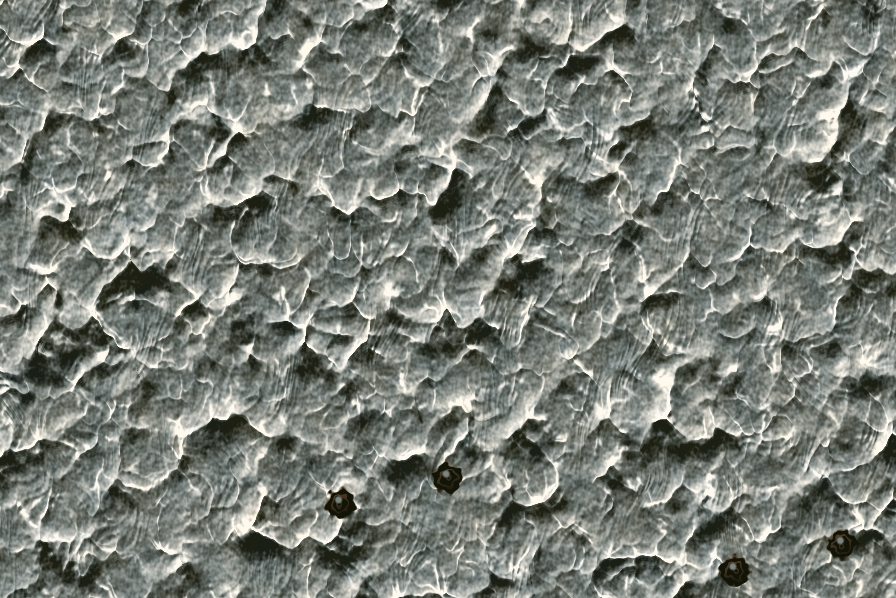
This texture is drawn by a Shadertoy shader. Its source:

```glsl
const vec2  DENT_COUNT = vec2(13.5, 11.0);  // dents per canvas height
const float FOLD_SCALE = 1.9;               // small folds per dent
const float FOLD_HEIGHT = 0.36;
const float TAPER = 0.65;                   // how pointed the dents hang
const float MAX_BLEND = 0.75;               // how far ridges melt away
const vec2  LIGHT_DIR = vec2(-0.39, 0.92);
const float LIGHT_GAIN = 0.42;
const float SHADOW_SLOPE = 0.45;
const float SHADOW_DEPTH = 0.13;
const float RIM_WIDTH = 0.15;
const float RIM_GAIN = 0.52;
const float GRAIN_GAIN = 0.18;
const float BASE_TONE = 0.46;
const float DARKEST_TONE = 0.11;
const float BOLT_RADIUS = 0.027;
const int   BOLT_COUNT = 4;
const vec3  SHADOW_COLOR = vec3(0.07, 0.08, 0.03);
const vec3  PLASTER_COLOR = vec3(0.49, 0.52, 0.50);
const vec3  CREAM_COLOR = vec3(1.00, 0.98, 0.94);
const vec3  RUST_COLOR = vec3(0.36, 0.27, 0.18);

vec3 hash3(vec2 cell) {
    uvec3 v = uvec3(ivec3(ivec2(cell), 7)) * 1664525u + 1013904223u;
    v.x += v.y * v.z; v.y += v.z * v.x; v.z += v.x * v.y;
    v ^= v >> 16u;
    v.x += v.y * v.z; v.y += v.z * v.x; v.z += v.x * v.y;
    return vec3(v) / float(0xffffffffu);
}

float cornerSlope(vec2 cell, vec2 offset) {
    return dot(2.0 * hash3(cell).xy - 1.0, offset);
}

float gradientNoise(vec2 p) {
    vec2 i = floor(p), f = p - i;
    vec2 u = f * f * f * (f * (f * 6.0 - 15.0) + 10.0);
    vec2 e = vec2(1.0, 0.0);
    return mix(mix(cornerSlope(i, f), cornerSlope(i + e, f - e), u.x),
               mix(cornerSlope(i + e.yx, f - e.yx), cornerSlope(i + 1.0, f - 1.0), u.x), u.y);
}

vec2 noisePair(vec2 p) { return vec2(gradientNoise(p), gradientNoise(p + 17.0)); }

// Weighted squared distances to the nearest two dents, tapered downwards
vec2 dents(vec2 p) {
    vec2 cell = floor(p), best = vec2(4.0);
    for (int y = -1; y <= 1; y++)
    for (int x = -1; x <= 1; x++) {
        vec2 c = cell + vec2(x, y);
        vec3 r = hash3(c);
        vec2 o = p - c - mix(vec2(0.04), vec2(0.96), r.xy);
        o.x *= 1.0 - TAPER * clamp(o.y, -0.8, 0.8);
        float d = dot(o, o) * mix(0.65, 1.6, r.z);
        best = d < best.x ? vec2(d, best.x) : vec2(best.x, min(best.y, d));
    }
    return best;
}

// Dent profile whose ridge melts into the neighbour by the blend width
float bowl(vec2 d, float blend) {
    float overlap = max(blend - (d.y - d.x), 0.0) / blend;
    float depth = max(d.x - 0.25 * overlap * overlap * blend, 0.0);
    return depth * depth / (0.6 + depth);
}

float ridgeGap(vec2 d) { return sqrt(d.y) - sqrt(d.x); }

// 0 where ridges are crisp, 1 where they have been smoothed over
float smoothing(vec2 p) { return smoothstep(-0.08, 0.3, gradientNoise(p)); }

// x: height, y: gap to a main ridge, z: gap to a small fold
vec3 relief(vec2 p) {
    vec2 q = p + 0.45 * noisePair(p * 1.2) + 0.14 * noisePair(p * 3.3 + 5.0)
               + 0.035 * noisePair(p * 8.0 + 29.0);
    vec2 large = dents(q);
    vec2 small = dents(q * FOLD_SCALE + 9.0);
    float height = 1.15 * bowl(large, 0.04 + MAX_BLEND * smoothing(p * 0.9 + 61.0))
                 + FOLD_HEIGHT * bowl(small, 0.04 + MAX_BLEND * smoothing(p * 1.1 + 31.0));
    return vec3(height, ridgeGap(large), ridgeGap(small));
}

// Trowel creases and fine pits
float roughness(vec2 p) {
    vec2 bent = vec2(p.x + 1.3 * gradientNoise(p * 0.8 + 3.0), p.y);
    return -0.075 * abs(gradientNoise(bent * vec2(4.5, 1.6)))
         + 0.030 * gradientNoise(p * 4.3 + 11.0)
         + 0.022 * gradientNoise(p * 9.0 + 23.0);
}

// Sunken round bolts near the lower edge
vec3 addBolts(vec3 color, vec2 uv, float aspect) {
    for (int i = 0; i < BOLT_COUNT; i++) {
        float k = float(i);
        vec2 center = vec2(aspect * fract(0.5 + 0.44 * k), 0.2 - 0.18 * fract(0.62 * k));
        vec2 o = (uv - center) / BOLT_RADIUS;
        float r = length(o) + 0.45 * gradientNoise(o * 2.3 + k * 7.0);
        float ring = smoothstep(0.1, 0.9, sin(r * 15.0)) * (0.5 + 0.5 * dot(o, LIGHT_DIR));
        vec3 metal = mix(SHADOW_COLOR, RUST_COLOR, clamp(ring, 0.0, 1.0));
        float stud = 1.0 - smoothstep(0.12, 0.3, length(o - 0.3 * LIGHT_DIR));
        metal = mix(metal, PLASTER_COLOR, stud);
        color = mix(color, metal, 1.0 - smoothstep(0.85, 1.0, r));
    }
    return color;
}

void mainImage(out vec4 fragColor, in vec2 fragCoord) {
    vec2 uv = fragCoord / iResolution.y;
    vec2 p = uv * DENT_COUNT;
    vec3 surface = relief(p);

    // Slope towards the light
    vec2 stepUp = 0.025 * LIGHT_DIR;
    float rise = relief(p + stepUp).x + roughness(p + stepUp)
               - relief(p - stepUp).x - roughness(p - stepUp);
    float lit = -rise / 0.05;
    lit /= 1.0 + (lit < 0.0 ? 0.9 : 0.5) * abs(lit);

    // Short cast shadows below the ridges
    float cover = 0.0;
    for (int i = 1; i <= 5; i++) {
        float reach = 0.05 * float(i);
        cover = max(cover, relief(p + LIGHT_DIR * reach).x - surface.x - SHADOW_SLOPE * reach);
    }
    float shadow = smoothstep(0.0, 0.07, cover);

    // Worn pale rims, broken along their length
    vec2 rims = 1.0 - smoothstep(vec2(0.0), vec2(RIM_WIDTH, 1.3 * RIM_WIDTH), surface.yz);
    vec2 crisp = 1.0 - vec2(smoothing(p * 0.9 + 61.0), smoothing(p * 1.1 + 31.0));
    float wear = smoothstep(-0.3, 0.25, gradientNoise(p * 2.1 + 71.0));
    float rim = wear * max(rims.x * crisp.x, 0.75 * rims.y * crisp.y);
    rim *= smoothstep(-0.45, 0.25, lit);

    float mottle = gradientNoise(p * 1.1 + 83.0) + 0.8 * gradientNoise(p * 3.1 + 97.0);
    float grain = gradientNoise(p * 15.0 + 13.0) + 0.6 * gradientNoise(p * 7.0 + 41.0);
    float tone = BASE_TONE + LIGHT_GAIN * lit - SHADOW_DEPTH * shadow
               + RIM_GAIN * rim + 0.08 * mottle + GRAIN_GAIN * grain;
    tone = max(tone, DARKEST_TONE);

    vec3 color = mix(SHADOW_COLOR, PLASTER_COLOR, clamp((tone - 0.07) / 0.44, 0.0, 1.0));
    color = mix(color, CREAM_COLOR, clamp((tone - 0.51) / 0.47, 0.0, 1.0));
    color += vec3(0.02, 0.0, -0.025) * mottle;
    fragColor = vec4(addBolts(color, uv, iResolution.x / iResolution.y), 1.0);
}
```
